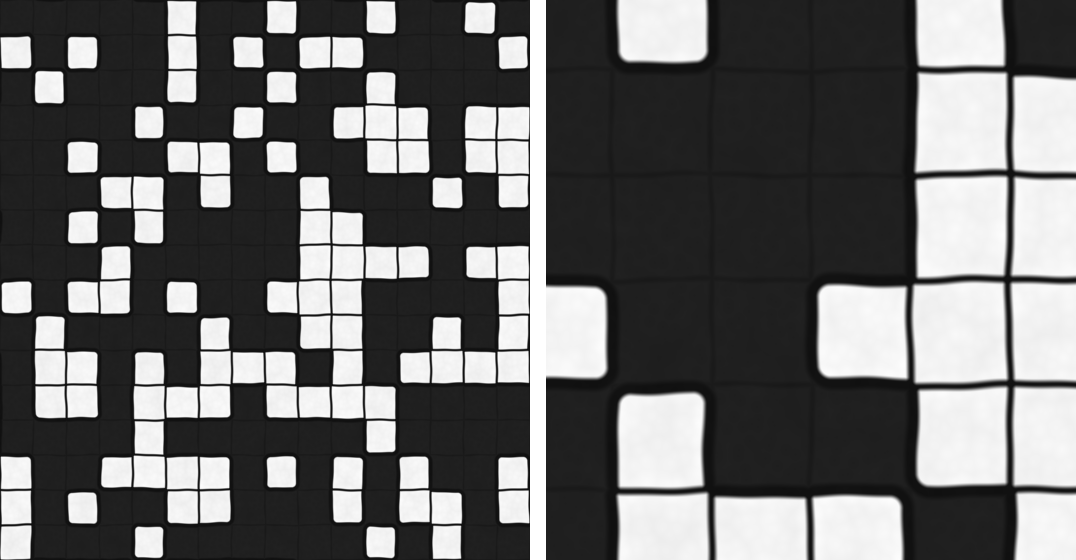
Left, the full canvas; right, a detail of the centre.
Give the GLSL for this pattern, as a Shadertoy shader.

```glsl
const vec2  GRID = vec2(16.0);            // tiles across and down
const vec2  CELL = vec2(0.945, 1.0);      // cell proportions, cell height = 1
const float FILL = 0.43;                  // share of cells that are lit
const float JOINED_INSET = 0.031;         // half gap between two lit tiles
const float FREE_INSET = 0.048;           // margin next to a dark cell
const float INSET_JITTER = 0.028;
const float JOINED_RADIUS = 0.025;
const float FREE_RADIUS = 0.11;
const float WOBBLE = 0.009;
const float SOFTNESS = 0.028;
const float HALO_WIDTH = 0.15;
const vec3  LIGHT = vec3(0.952);
const vec3  DARK = vec3(0.124);
const vec3  SHADE = vec3(0.066);

float hash(ivec2 cell, uint seed) {
    uvec2 u = uvec2(cell + 512);
    uint h = u.x * 1597u ^ u.y * 51749u ^ seed * 7919u;
    h = (h ^ (h >> 15)) * 73244475u;
    h = (h ^ (h >> 13)) * 73244475u;
    h ^= h >> 16;
    return float(h & 65535u) / 65535.0;
}

float isLit(ivec2 cell) {
    return step(hash(cell, 5u), FILL);
}

// Distance to the nearest scattered feature point
float cellular(vec2 p) {
    ivec2 base = ivec2(floor(p));
    float nearest = 2.0;
    for (int y = -1; y <= 1; y++)
    for (int x = -1; x <= 1; x++) {
        ivec2 c = base + ivec2(x, y);
        vec2 point = vec2(c) + vec2(hash(c, 21u), hash(c, 22u));
        nearest = min(nearest, length(p - point));
    }
    return nearest;
}

// Layered sines bend the edges like a hand-cut print
vec2 wobble(vec2 p) {
    return WOBBLE * (sin(p.yx * 4.3 + sin(p * 1.7))
                   + sin(p.yx * 2.1 + p * 0.9 + 1.3)
                   + 0.5 * sin(p.yx * 9.7 + p * 3.1));
}

// Rounded tile whose sides and corners depend on its lit neighbours
float tileDistance(vec2 q, ivec2 cell) {
    ivec2 side = ivec2(q.x < 0.0 ? -1 : 1, q.y < 0.0 ? -1 : 1);
    vec2 joined = vec2(isLit(cell + ivec2(side.x, 0)),
                       isLit(cell + ivec2(0, side.y)));
    vec2 jitter = INSET_JITTER * vec2(hash(cell, uint(side.x + 10)),
                                      hash(cell, uint(side.y + 14)));
    vec2 inset = mix(FREE_INSET + jitter, vec2(JOINED_INSET), joined);
    float radius = mix(FREE_RADIUS, JOINED_RADIUS, max(joined.x, joined.y));
    vec2 e = abs(q) - 0.5 * CELL + inset + radius;
    return length(max(e, 0.0)) + min(max(e.x, e.y), 0.0) - radius;
}

void mainImage(out vec4 fragColor, in vec2 fragCoord) {
    vec2 p = fragCoord / iResolution.xy * GRID;
    vec2 bent = p + wobble(p);
    ivec2 home = ivec2(floor(bent));

    // Nearest lit tile
    float d = 1.0;
    for (int y = -1; y <= 1; y++)
    for (int x = -1; x <= 1; x++) {
        ivec2 cell = home + ivec2(x, y);
        if (isLit(cell) > 0.5)
            d = min(d, tileDistance((bent - vec2(cell) - 0.5) * CELL, cell));
    }

    // Uneven ink
    float blotch = cellular(p * 2.3) - 0.45;
    float grain = cellular(p * 7.0 + 3.7) - 0.45;
    float mottle = blotch + 0.6 * grain;

    // Dark ground with faint seams and a deeper rim around the tiles
    vec2 toSeam = (0.5 - abs(fract(bent) - 0.5)) * CELL;
    float seam = 1.0 - smoothstep(0.0, 0.05, min(toSeam.x, toSeam.y));
    float halo = 1.0 - smoothstep(0.5 * HALO_WIDTH, HALO_WIDTH, d);
    float shade = clamp(max(halo, 0.4 * seam) + 0.25 * mottle, 0.0, 1.0);
    vec3 ground = mix(DARK, SHADE, shade) + 0.012 * grain;

    // Light tiles with slight smudges
    float tone = hash(home, 31u) - 0.5;
    float rim = smoothstep(-0.12, -0.03, d);
    vec3 tile = LIGHT + 0.012 * tone - 0.035 * mottle + 0.015 * rim;

    float blur = max(SOFTNESS, 0.75 * GRID.y / iResolution.y);
    vec3 color = mix(tile, ground, smoothstep(-blur, blur, d));
    fragColor = vec4(clamp(color, 0.0, 1.0), 1.0);
}
```
